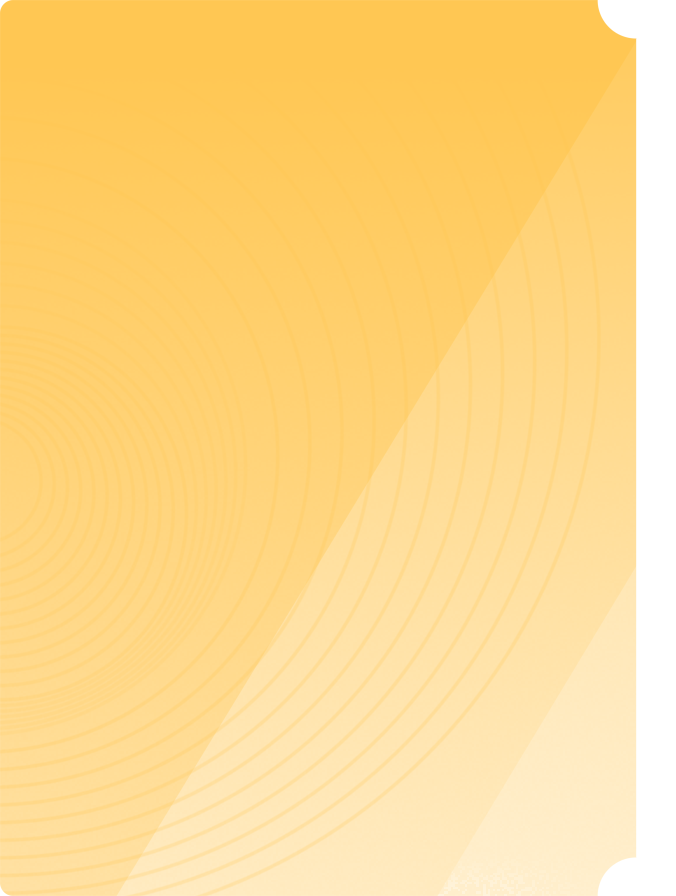
Reproduce this background procedurally as a Shadertoy shader.

```glsl
// A warm amber ticket card with notched right corners on white.
// A vertical gradient is overlaid by two pale diagonal panels, then by
// three families of faint rings, each blended between two end circles.

const float ASPECT = 0.754;
const float CARD_RIGHT = 0.7096;
const vec3 AMBER = vec3(1.0, 0.780, 0.325);
const vec3 CREAM = vec3(1.0, 0.882, 0.640);
const vec3 WHITE = vec3(1.0);

float hash(vec2 cell) {
    vec3 q = fract(vec3(cell.xyx) * 0.1031);
    q += dot(q, q.yzx + 33.33);
    return fract((q.x + q.y) * q.z);
}

// Coverage of the region where the signed distance is negative.
float fill(float dist, float pixel) {
    return 1.0 - smoothstep(-0.7 * pixel, 0.7 * pixel, dist);
}

float roundedBox(vec2 p, vec2 center, vec2 halfSize, float radius) {
    vec2 q = abs(p - center) - halfSize + radius;
    return length(max(q, 0.0)) + min(max(q.x, q.y), 0.0) - radius;
}

// Negative to the right of the line running from low to high.
float rightOfLine(vec2 p, vec2 low, vec2 high) {
    vec2 along = normalize(high - low);
    return dot(p - low, vec2(-along.y, along.x));
}

// Circles are packed as center.xy and radius.
float ringFamily(vec2 p, vec3 outer, vec3 inner, int count, float pixel) {
    float ink = 0.0;
    for (int i = 0; i < count; i++) {
        vec3 ring = mix(outer, inner, float(i) / float(count));
        float dist = abs(length(p - ring.xy) - ring.z);
        ink = max(ink, 1.0 - smoothstep(0.0008, 0.0026 + 0.5 * pixel, dist));
    }
    return ink;
}

float cardShape(vec2 p) {
    vec2 halfSize = vec2(CARD_RIGHT, 1.0) * 0.5;
    float card = roundedBox(p, halfSize, halfSize, 0.015);
    vec2 corner = vec2(CARD_RIGHT, step(0.5, p.y));
    float notch = length(p - corner) - 0.043;
    return max(card, -notch);
}

void mainImage(out vec4 fragColor, in vec2 fragCoord) {
    vec2 p = fragCoord / iResolution.xy * vec2(ASPECT, 1.0);
    float pixel = 1.0 / iResolution.y;
    float depth = 1.0 - p.y;

    // Base gradient, flat along the top edge
    vec3 color = mix(AMBER, CREAM, clamp((depth - 0.07) / 0.93, 0.0, 1.0));

    // Pale diagonal panels, stronger toward the bottom
    float wide = fill(rightOfLine(p, vec2(0.130, 0.0), vec2(CARD_RIGHT, 0.954)), pixel);
    float small = fill(rightOfLine(p, vec2(0.488, 0.0), vec2(CARD_RIGHT, 0.368)), pixel);
    color = mix(color, WHITE, wide * mix(0.07, 0.32, depth));
    color = mix(color, WHITE, small * 0.20);

    // Ring families from the widest to the smallest
    vec3 widest = vec3(0.010, 0.622, 0.658);
    vec3 middle = vec3(-0.025, 0.479, 0.299);
    vec3 core = vec3(0.000, 0.427, 0.208);
    vec3 smallest = vec3(-0.026, 0.466, 0.057);
    float ink = ringFamily(p, widest, middle, 11, pixel);
    ink = max(ink, 0.65 * ringFamily(p, middle, core, 6, pixel));
    ink = max(ink, 0.85 * ringFamily(p, core, smallest, 12, pixel));
    ink *= smoothstep(0.06, 0.13, depth);
    color = mix(color, AMBER * vec3(1.0, 0.99, 0.94), 0.23 * ink);

    // Fine grain, with a pale stipple in the lower right
    float grain = hash(floor(p * 384.0));
    color.gb += (grain - 0.5) * vec2(0.006, 0.014) * depth;
    float stipple = small * smoothstep(0.05, 0.0, p.y) * smoothstep(0.67, 0.55, p.x);
    color = mix(color, WHITE, 0.25 * stipple * step(0.65, grain));

    color = mix(WHITE, color, fill(cardShape(p), pixel));
    fragColor = vec4(clamp(color, 0.0, 1.0), 1.0);
}
```
